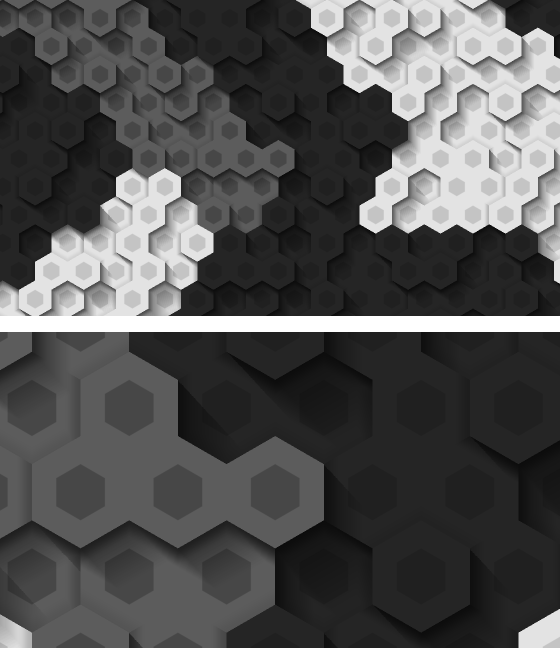
Top: the whole. Bottom: its middle third, enlarged.
This background is drawn by a Shadertoy shader. Its source:

```glsl
// Hexagonal tiles at three random heights in dark, grey and white zones.
// Each tile carries a small inner hexagon; higher tiles cast a fading shadow
// to the lower right and a thin soft band along the edges they share.

const float ROOT3 = sqrt(3.0);

// Nearest tile centre; tiles have an inradius of 1 and points up and down
vec2 tileCentre(vec2 p) {
    vec2 period = vec2(2.0, 2.0 * ROOT3), shift = 0.5 * period;
    vec2 a = floor(p / period + 0.5) * period;
    vec2 b = floor((p - shift) / period + 0.5) * period + shift;
    return dot(p - a, p - a) < dot(p - b, p - b) ? a : b;
}

// Whole numbers: x in half tiles, y in rows counted downwards
vec2 tileId(vec2 centre) {
    return floor(centre / vec2(1.0, ROOT3) + 0.5);
}

float hexDistance(vec2 q) {
    q = abs(q);
    return max(q.x, 0.5 * q.x + 0.5 * ROOT3 * q.y);
}

float tileHeight(vec2 centre) {
    float h = fract(sin(dot(tileId(centre), vec2(12.99, 78.23))) * 4375.5);
    return floor(3.0 * h);
}

// Face shade in x, inner hexagon shade in y
vec2 tileTone(vec2 id) {
    float x = id.x, row = id.y;

    // White zone on the right, with a stepped left border
    float left = row < 2.5 ? 20.0 + row
               : row < 7.5 ? 26.0 - abs(row - 4.0) : 26.0 + row;
    bool white = x >= left && x <= 31.0 + 2.0 * row;

    // White mound at the lower left
    float moundLeft = 14.0 - row - 2.0 * floor((row - 6.0) / 2.0);
    white = white || (row > 5.5 && x >= moundLeft && x <= 12.0 - abs(row - 8.0));

    // Grey band descending from the upper left
    float bandLeft = row < 0.5 ? -2.0 : 2.0 + row + 2.0 * floor(row / 3.0);
    float bandRight = row < 1.5 ? 8.0 + row : row < 4.5 ? 10.0 + row : 22.0 - row;
    bool grey = row < 7.5 && x >= bandLeft && x <= bandRight;

    return white ? vec2(0.89, 0.77) : grey ? vec2(0.36, 0.28) : vec2(0.145, 0.125);
}

// Long shadow: walk towards the light and look for higher tiles
float castShadow(vec2 p, float height, float jitter) {
    float shade = 0.0;
    for (int i = 0; i < 32; i++) {
        float s = (float(i) + jitter) / 16.0;
        float rise = tileHeight(tileCentre(p - s * vec2(0.68, 0.73))) - height;
        if (rise > 0.5) shade = max(shade, 1.0 - s / (0.4 + 0.8 * rise));
    }
    return shade;
}

// Thin soft band beside higher neighbours, strongest under upper edges
float edgeShadow(vec2 q, vec2 centre, float height) {
    float shade = 0.0;
    for (int i = 0; i < 6; i++) {
        float angle = float(i) * radians(60.0);
        vec2 n = vec2(cos(angle), sin(angle));
        float strength = mix(0.12, 0.75, 0.5 - 0.5 * n.y);
        if (tileHeight(centre + 2.0 * n) > height + 0.5)
            shade = max(shade, strength * (1.0 - smoothstep(0.0, 0.34, 1.0 - dot(q, n))));
    }
    return shade;
}

float tileShade(vec2 p, float pixel, float jitter) {
    vec2 centre = tileCentre(p), q = p - centre;
    float height = tileHeight(centre);
    vec2 tone = tileTone(tileId(centre));
    float inner = 1.0 - smoothstep(-0.5 * pixel, 0.5 * pixel, hexDistance(q) - 0.5);
    float shade = mix(tone.x, tone.y, inner);
    shade *= 1.0 - 0.5 * castShadow(p, height, jitter);
    return shade * (1.0 - 0.5 * edgeShadow(q, centre, height));
}

void mainImage(out vec4 fragColor, in vec2 fragCoord) {
    // One unit is half a tile width; y runs downwards
    float unit = 0.05132 * iResolution.y;
    vec2 topLeft = vec2(fragCoord.x, iResolution.y - fragCoord.y);
    vec2 p = topLeft / unit - vec2(0.167, 1.128);

    // Four samples smooth the tile borders and shadow edges
    float shade = 0.0;
    for (int i = 0; i < 4; i++) {
        vec2 offset = vec2(i % 2, i / 2) * 0.5 - 0.25;
        shade += 0.25 * tileShade(p + offset / unit, 1.0 / unit, (float(i) + 0.5) / 4.0);
    }
    fragColor = vec4(vec3(shade), 1.0);
}
```
